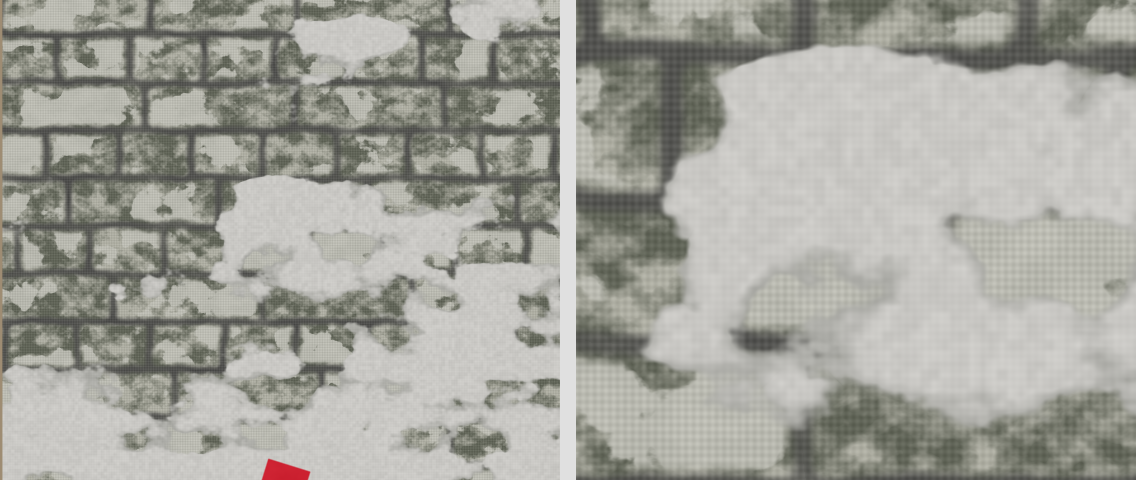
Left: the whole. Right: its middle third, enlarged.
Reproduce this texture procedurally as a Shadertoy shader.

```glsl
// Weathered brick wall under flaking whitewash and a spread of pale plaster.
// Rounded boxes form alternating courses of long and short bricks; layered
// noise drives the mottling, flakes and plaster. A red chip lies at the bottom.

#define ASPECT 1.17          // width of the wall, its height being 1
#define COURSE 0.0997        // height of one course
#define COURSE_SHIFT 0.0274  // part of the first course above the top edge
#define LONG_BRICK 0.312
#define SHORT_BRICK 0.1517
#define JOINT 0.0055         // half width of a joint
#define WOBBLE 0.016         // unevenness of the brick outlines
#define MOTTLE 2.5           // contrast of the brick surface
#define FLAKES -0.07         // amount of old whitewash on the bricks
#define PLASTER_ROUGH 2.3    // raggedness of the plaster
#define SCREEN_PERIOD 0.0075 // spacing of the print dots

const vec3 JOINT_DARK = vec3(0.32, 0.32, 0.31);
const vec3 MOSS = vec3(0.38, 0.395, 0.345);
const vec3 STONE = vec3(0.68, 0.68, 0.635);
const vec3 WHITEWASH = vec3(0.745, 0.745, 0.71);
const vec3 PLASTER_GREY = vec3(0.67, 0.67, 0.65);
const vec3 PLASTER_PALE = vec3(0.79, 0.785, 0.77);
const vec3 CHIP_RED = vec3(0.80, 0.13, 0.19);
const vec3 EDGE_TAN = vec3(0.62, 0.55, 0.45);

// Start of the first brick in each course
const float COURSE_OFFSET[11] = float[11](
    0.0, 0.122, 0.305, 0.095, 0.145, 0.038, 0.236, 0.011, 0.05, 0.03, 0.2);

float hash(vec2 p) {
    vec3 q = fract(vec3(p.xyx) * 0.1031);
    q += dot(q, q.yzx + 33.33);
    return fract((q.x + q.y) * q.z);
}

float noise(vec2 p) {
    vec2 i = floor(p), f = fract(p);
    f = f * f * (3.0 - 2.0 * f);
    return mix(mix(hash(i), hash(i + vec2(1, 0)), f.x),
               mix(hash(i + vec2(0, 1)), hash(i + vec2(1, 1)), f.x), f.y);
}

float fbm(vec2 p) {
    float sum = 0.0, amp = 0.5;
    for (int i = 0; i < 5; i++) {
        sum += amp * noise(p);
        p = mat2(1.6, 1.2, -1.2, 1.6) * p + 17.3;
        amp *= 0.5;
    }
    return sum / 0.96875;
}

float roundBox(vec2 p, vec2 halfSize, float r) {
    vec2 q = abs(p) - halfSize + r;
    return length(max(q, 0.0)) + min(max(q.x, q.y), 0.0) - r;
}

float blob(vec2 p, vec2 center, vec2 radius) {
    vec2 q = (p - center) / radius;
    return exp(-dot(q, q));
}

// Tendency of each part of the wall to carry plaster
float plasterZone(vec2 p) {
    float side = smoothstep(0.38, 0.52, p.x) * smoothstep(0.35, 0.42, p.y);
    float foot = smoothstep(0.74, 0.83, p.y);
    float zone = max(-0.65 + 0.78 * side, mix(-0.65, 0.48, foot));
    zone += 0.65 * blob(p, vec2(0.56, 0.50), vec2(0.13, 0.16));
    zone += 0.75 * blob(p, vec2(0.34, 0.61), vec2(0.12, 0.05));
    zone += 0.40 * blob(p, vec2(1.10, 0.66), vec2(0.12, 0.10));
    zone += 0.30 * blob(p, vec2(0.85, 0.45), vec2(0.25, 0.03));
    zone += 1.50 * blob(p, vec2(0.73, 0.08), vec2(0.12, 0.09));
    zone += 0.90 * blob(p, vec2(1.05, 0.03), vec2(0.11, 0.05));
    return zone;
}

void mainImage(out vec4 fragColor, in vec2 fragCoord) {
    vec2 uv = fragCoord / iResolution.xy;
    vec2 p = vec2(uv.x * ASPECT, 1.0 - uv.y); // y runs downwards
    float px = 1.0 / iResolution.y;

    // Courses and bricks
    vec2 q = p + WOBBLE * (vec2(fbm(p * 16.0), fbm(p * 16.0 + 40.0)) - 0.5);
    float level = (q.y + COURSE_SHIFT) / COURSE;
    int row = clamp(int(floor(level)), 0, 10);
    float isShort = float(row % 2);
    float width = mix(LONG_BRICK, SHORT_BRICK, isShort);
    float along = (q.x - COURSE_OFFSET[row]) / width;
    float brickHash = hash(vec2(floor(along), float(row)) + 7.0);
    vec2 local = (vec2(fract(along), fract(level)) - 0.5) * vec2(width, COURSE);
    float depth = -roundBox(local, 0.5 * vec2(width, COURSE) - JOINT, 0.012);
    float inside = smoothstep(0.0, 0.035, depth);

    // Mottled stone with flaking whitewash
    float grain = fbm(q * vec2(34.0, 48.0));
    float tone = 0.5 + MOTTLE * (grain - 0.5) + 0.3 * (brickHash - 0.5);
    tone += 0.9 * (noise(p * 190.0) - 0.5) * 0.5;
    vec3 color = mix(MOSS, STONE, clamp(tone, 0.0, 1.0));
    float flake = 1.7 * (fbm(q * 13.0 + 9.0) - 0.5) + 0.3 * (brickHash - 0.5);
    flake += FLAKES + 0.1 * isShort + 0.3 * (grain - 0.5);
    flake = smoothstep(-0.01, 0.08, flake) * smoothstep(0.002, 0.012, depth);
    color = mix(color, WHITEWASH, 0.9 * flake);
    float jointMask = 1.0 - smoothstep(-0.003 - px, 0.006 + px, depth);
    color = mix(color, JOINT_DARK, jointMask * (0.7 + 0.4 * noise(p * 22.0)));

    // Plaster, thickest over the joints, thin and grey at its rim
    float wash = plasterZone(p) - 0.35 * inside;
    wash += PLASTER_ROUGH * (fbm(p * vec2(9.0, 12.0) + 3.0) - 0.5);
    float streak = fbm(p * vec2(5.0, 38.0));
    vec3 plaster = mix(PLASTER_GREY, PLASTER_PALE,
        smoothstep(0.0, 0.3, wash + 0.5 * (streak - 0.4)));
    float cover = smoothstep(-0.07, 0.09, wash);
    color = mix(color, plaster + 0.05 * (noise(p * 150.0) - 0.5), cover);

    // Diagonal print dots, clearest on the bare bricks
    vec2 dots = vec2(p.x + p.y, p.x - p.y) * 4.443 / SCREEN_PERIOD;
    color += 0.04 * sin(dots.x) * sin(dots.y) * (1.0 - 0.75 * cover);

    // Red chip and worn left border
    vec2 c = mat2(0.955, 0.296, -0.296, 0.955) * vec2(p.x - 0.591, 1.013 - p.y);
    float chip = roundBox(c, vec2(0.046), 0.002);
    color = mix(CHIP_RED + 0.04 * (grain - 0.5), color, smoothstep(-px, px, chip));
    color = mix(EDGE_TAN, color, smoothstep(0.005 - px, 0.005 + px, p.x));
    fragColor = vec4(color, 1.0);
}
```
